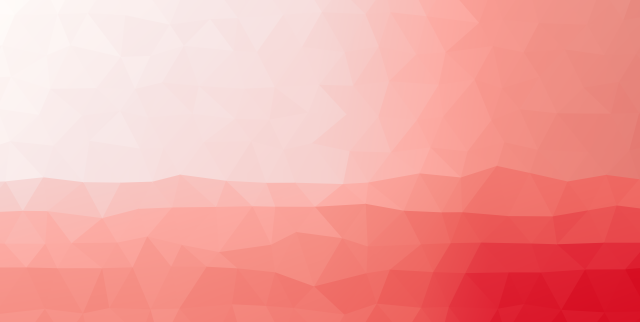
A Shadertoy shader for this background:

```glsl
// Low-poly backdrop: pale upper left melting through salmon strips to deep red at lower right.
#define CELL vec2(0.117, 0.1)   // mesh spacing, in canvas heights
#define HORIZON 0.443           // height of the mesh row where the strips begin
#define JITTER vec2(0.24, 0.2)  // vertex scatter, in cells
#define STRIP_VARIATION 0.044   // tone difference between facets of the strips
#define SKY_VARIATION 0.022     // tone difference between facets of the sky
#define STRIP_SLOPE 0.4         // tone change with height inside a strip
#define FACET_GRADIENT 0.4      // 0 = flat facets, 1 = continuous shading
#define DUSK 0.05               // red lost toward the right of the sky

float hash(vec2 p) {
    vec3 q = fract(p.xyx * vec3(0.1031, 0.1030, 0.0973));
    q += dot(q, q.yzx + 33.33);
    return fract((q.x + q.y) * q.z);
}

float ramp(float x, float start, float end) {
    return clamp((x - start) / (end - start), 0.0, 1.0);
}

float bump(float x, float center, float width) {
    float d = (x - center) / width;
    return exp(-d * d);
}

// Tone to colour, from deep red (0) to white (1).
vec3 palette(float tone) {
    vec3 c = mix(vec3(0.84, 0.05, 0.13), vec3(0.88, 0.15, 0.21), ramp(tone, 0.06, 0.15));
    c = mix(c, vec3(0.93, 0.38, 0.36), ramp(tone, 0.15, 0.38));
    c = mix(c, vec3(0.96, 0.55, 0.51), ramp(tone, 0.38, 0.55));
    c = mix(c, vec3(0.99, 0.67, 0.64), ramp(tone, 0.55, 0.67));
    c = mix(c, vec3(0.965, 0.81, 0.80), ramp(tone, 0.67, 0.81));
    c = mix(c, vec3(0.97, 0.90, 0.90), ramp(tone, 0.81, 0.90));
    return mix(c, vec3(1.0, 0.985, 0.975), ramp(tone, 0.90, 0.985));
}

// Piecewise linear tone across the canvas width.
float profile(float u, vec3 left, vec3 right) {
    float t = mix(left.x, left.y, ramp(u, 0.0, 0.25));
    t = mix(t, left.z, ramp(u, 0.25, 0.50));
    t = mix(t, right.x, ramp(u, 0.50, 0.66));
    t = mix(t, right.y, ramp(u, 0.66, 0.76));
    return mix(t, right.z, ramp(u, 0.76, 1.0));
}

// Sky shades smoothly; each strip below the horizon has its own profile.
float toneAt(float u, float y, float row) {
    if (row > -0.5) {
        float low = profile(u, vec3(0.93, 0.87, 0.81), vec3(0.67, 0.57, 0.47));
        float high = profile(u, vec3(0.98, 0.93, 0.86), vec3(0.71, 0.61, 0.55));
        return mix(low, high, ramp(y, 0.47, 1.0));
    }
    if (row > -1.5) return profile(u, vec3(0.82, 0.77, 0.71), vec3(0.57, 0.46, 0.40));
    if (row > -2.5) return profile(u, vec3(0.72, 0.66, 0.60), vec3(0.46, 0.34, 0.29));
    if (row > -3.5) return profile(u, vec3(0.66, 0.61, 0.54), vec3(0.40, 0.22, 0.14));
    return profile(u, vec3(0.58, 0.55, 0.47), vec3(0.35, 0.13, 0.06));
}

// Crests and hollows of the strip borders.
float swell(float row, float x) {
    if (row > 0.5 || row < -3.5) return 0.0;
    if (row > -0.5) return 0.02 * bump(x, 0.13, 0.08) + 0.05 * bump(x, 0.61, 0.07)
        + 0.03 * bump(x, 1.3, 0.05) + 0.055 * bump(x, 1.56, 0.13) + 0.03 * bump(x, 1.91, 0.07) - 0.012;
    if (row > -1.5) return 0.018 * bump(x, 0.8, 0.35) + 0.025 * bump(x, 1.09, 0.07)
        - 0.03 * bump(x, 0.29, 0.06) - 0.02 * bump(x, 1.63, 0.12) + 0.02 * bump(x, 1.92, 0.06);
    if (row > -2.5) return 0.03 * bump(x, 0.48, 0.07) - 0.03 * bump(x, 0.7, 0.13)
        + 0.04 * bump(x, 0.94, 0.06) + 0.02 * bump(x, 1.08, 0.06) - 0.02 * bump(x, 1.18, 0.05);
    return 0.028 - 0.057 * bump(x, 0.99, 0.13) - 0.02 * bump(x, 1.55, 0.3);
}

// Scattered vertex of a triangular mesh; odd rows are shifted half a cell.
vec2 meshVertex(vec2 id) {
    vec2 scatter = vec2(hash(id + 17.3), hash(id + 71.9)) * 2.0 - 1.0;
    if (id.y < 0.5 && id.y > -3.5) scatter.y *= 0.2;
    vec2 p = id + JITTER * scatter;
    p.x += 0.5 * mod(id.y, 2.0);
    p = p * CELL + vec2(0.0, HORIZON);
    return p + vec2(0.0, swell(id.y, p.x));
}

// Signed distance to the line a-b, positive on its left.
float edgeDistance(vec2 p, vec2 a, vec2 b) {
    vec2 e = normalize(b - a);
    return e.x * (p.y - a.y) - e.y * (p.x - a.x);
}

// Adds one facet as colour times coverage, with coverage in w.
vec4 facet(vec2 p, vec2 a, vec2 b, vec2 c, float row, float seed) {
    float d = min(edgeDistance(p, a, b), min(edgeDistance(p, b, c), edgeDistance(p, c, a)));
    float coverage = clamp(0.5 + d * iResolution.y, 0.0, 1.0);
    if (coverage <= 0.0) return vec4(0.0);
    vec2 q = mix((a + b + c) / 3.0, p, FACET_GRADIENT);
    float u = q.x * iResolution.y / iResolution.x;
    bool sky = row > -0.5;
    float tone = toneAt(u, q.y, row) + (seed - 0.5) * (sky ? SKY_VARIATION : STRIP_VARIATION);
    if (!sky) tone += STRIP_SLOPE * (q.y - HORIZON - (row + 0.5) * CELL.y);
    vec3 color = palette(tone);
    if (sky) color.r -= DUSK * ramp(u, 0.76, 1.0);
    return vec4(color, 1.0) * coverage;
}

void mainImage(out vec4 fragColor, in vec2 fragCoord) {
    vec2 p = fragCoord / iResolution.y;
    vec2 home = floor((p - vec2(0.0, HORIZON)) / CELL);
    vec4 sum = vec4(0.0);
    // Split each nearby cell along its short diagonal.
    for (int k = 0; k < 12; k++) {
        vec2 id = home + vec2(float(k % 4 - 2), float(k / 4 - 1));
        vec2 a = meshVertex(id), b = meshVertex(id + vec2(1.0, 0.0));
        vec2 c = meshVertex(id + vec2(0.0, 1.0)), d = meshVertex(id + 1.0);
        bool rising = mod(id.y, 2.0) > 0.5;
        sum += facet(p, a, b, rising ? d : c, id.y, hash(id + 31.1));
        sum += facet(p, rising ? a : b, d, c, id.y, hash(id + 47.7));
    }
    fragColor = vec4(sum.rgb / max(sum.w, 0.0001), 1.0);
}
```
